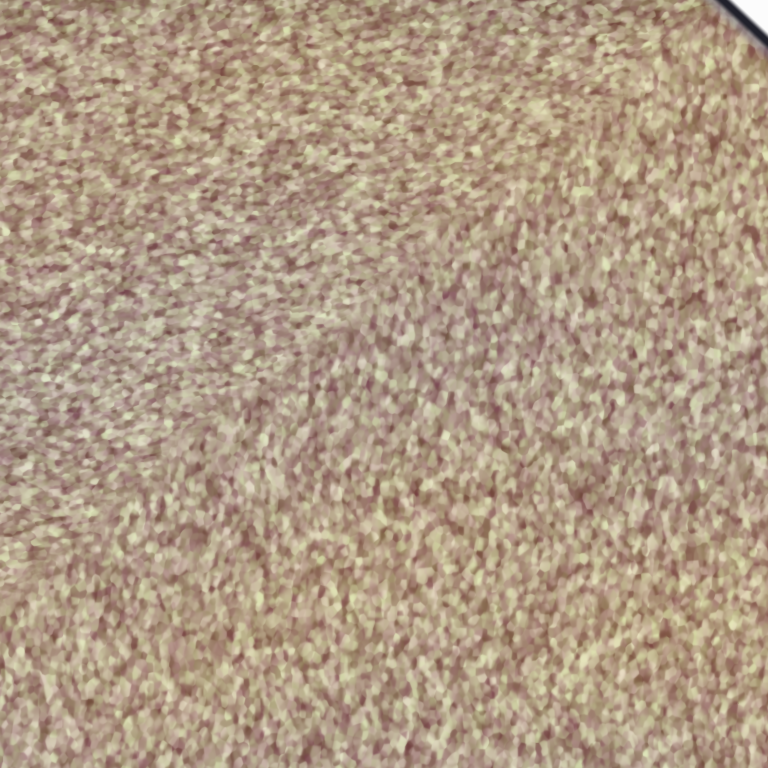
Give the GLSL for this texture, as a WebGL 1 fragment shader.

```glsl
precision highp float;
// Coarse sandy grain in two brushed directions, split by a soft diagonal seam.
uniform vec2 u_resolution;

#define GRAIN_WIDTH 0.0084
#define GRAIN_STRETCH 1.75
#define GRAIN_FOCUS 5.5
#define DOT_SHARE 0.5
#define UPPER_ANGLE 0.22
#define LOWER_ANGLE 1.46
#define CONTRAST 0.87
#define HUE_SPREAD 0.75
#define WARMTH 0.55
#define DARK_SAND vec3(0.43, 0.25, 0.23)
#define LIGHT_SAND vec3(0.97, 1.00, 0.85)

vec4 hash4(vec2 cell) {
  vec4 q = fract(cell.xyxy * vec4(0.1031, 0.1030, 0.0973, 0.1099));
  q += dot(q, q.wzxy + 33.33);
  return fract((q.xxyz + q.yzzw) * q.zywx);
}

// Cellular blend: x is the tone, y the hue of the grains around p.
vec2 grains(vec2 p) {
  vec2 cell = floor(p);
  vec2 sum = vec2(0.0);
  float total = 0.0001;
  for (int j = -1; j <= 1; j++) {
    for (int i = -1; i <= 1; i++) {
      vec2 c = cell + vec2(float(i), float(j));
      vec4 h = hash4(c + 200.0);
      vec2 d = p - c - h.xy;
      // Light grains weigh more, so they bulge over the dark gaps.
      float w = exp(-GRAIN_FOCUS * dot(d, d)) * (0.25 + h.z);
      sum += w * h.zw;
      total += w;
    }
  }
  return sum / total;
}

// Long streaks under rounder, smaller dots, turned to the given angle.
vec2 brushedSand(vec2 uv, float angle, float width) {
  float c = cos(angle);
  float s = sin(angle);
  vec2 along = vec2(dot(uv, vec2(c, s)), dot(uv, vec2(-s, c)));
  along.y += 0.002 * sin(along.x * 23.0) + 0.001 * sin(along.x * 51.0 + 2.0);
  vec2 p = along / (width * vec2(GRAIN_STRETCH, 1.0));
  return mix(grains(p), grains(p * vec2(1.7, 1.2) + 71.3), DOT_SHARE);
}

void main() {
  vec2 uv = gl_FragCoord.xy / u_resolution;

  // Diagonal seam between the two directions.
  float seam = uv.y - 0.22 - 0.82 * uv.x;
  seam += 0.012 * sin(uv.x * 19.0) + 0.006 * sin(uv.x * 47.0 + uv.y * 31.0);
  float upper = smoothstep(-0.025, 0.025, seam);
  vec2 sand = mix(brushedSand(uv, LOWER_ANGLE, GRAIN_WIDTH),
                  brushedSand(uv + 0.37, UPPER_ANGLE, GRAIN_WIDTH * 0.88), upper);

  float tone = 0.5 + CONTRAST * (sand.x - 0.565);
  vec3 color = mix(DARK_SAND, LIGHT_SAND, tone);
  color += HUE_SPREAD * (sand.y - 0.5) * vec3(-0.04, 0.09, -0.09);

  // Broad warm and grey drifts.
  float drift = cos(9.5 * (uv.y - 0.2) + 0.4 * sin(uv.x * 7.0 + uv.y * 3.0));
  drift += 1.1 * (uv.x - 0.5) + 0.25 * sin(uv.x * 13.0 - uv.y * 17.0);
  color += WARMTH * drift * vec3(0.020, 0.009, -0.026);
  color -= 0.05 * smoothstep(0.93, 1.0, uv.y);

  // Dark rim and white cut at the top right corner.
  float rim = dot(uv, vec2(0.68, 0.73)) - 1.372;
  color = mix(color, vec3(0.50, 0.48, 0.55), 0.6 * smoothstep(-0.025, -0.010, rim));
  color = mix(color, vec3(0.13, 0.13, 0.17), smoothstep(-0.012, -0.004, rim));
  color = mix(color, vec3(0.99), smoothstep(0.0, 0.008, rim));

  gl_FragColor = vec4(clamp(color, 0.0, 1.0), 1.0);
}
```
